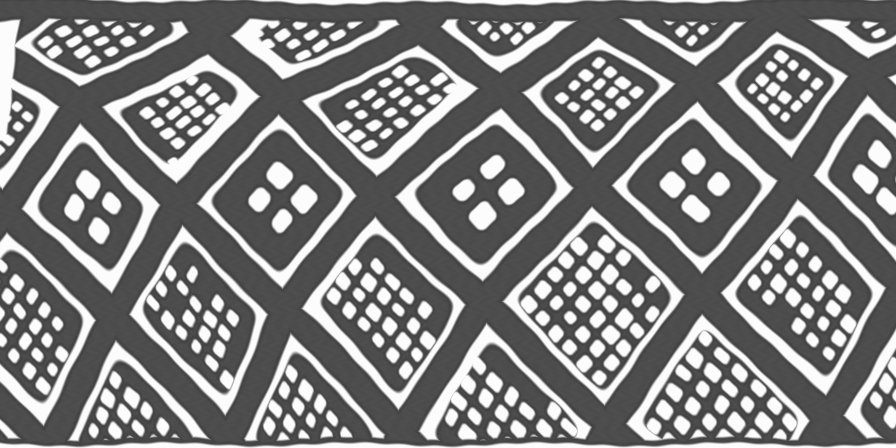
This pattern is drawn by a Shadertoy shader. Its source:

```glsl
const vec3 INK = vec3(0.30);
const vec3 DEEP_INK = vec3(0.25);
const vec3 PAPER = vec3(0.99);
const float BAND = 0.031;   // half width of the dark bands
const float LINE = 0.014;   // thinnest outline

float hash(vec2 p) {
    return fract(sin(dot(p, vec2(127.1, 311.7))) * 4375.54);
}

// Uneven hand movement from layered sines
vec2 wobble(vec2 p) {
    return 0.004 * sin(vec2(17.0 * p.y + 5.0 * p.x, 15.0 * p.x - 4.0 * p.y))
         + 0.0013 * sin(vec2(71.0 * p.y + 33.0 * p.x, 83.0 * p.x - 29.0 * p.y));
}

// Where two bands cross, on a drifting lattice of columns and rows
vec2 crossing(float col, float row) {
    float q = row - 2.0;
    float crest = 1.5 + 1.05 * row - 0.11 * row * row;
    float x = 0.234 + 0.4375 * col - 0.026 + 0.0104 * q + 0.013 * q * q
            + 0.042 * cos(1.45 * (col - crest));
    float y = 0.031 - 0.017 * col + 0.1875 * row + 0.013 * row * row
            + 0.0625 * exp(-4.0 * row * row);
    return vec2(x, y);
}

// Distance to the line a-b, positive on the inner side
float edgeDistance(vec2 p, vec2 a, vec2 b) {
    vec2 e = normalize(b - a);
    return dot(p - a, vec2(-e.y, e.x));
}

vec4 edgeDistances(vec2 p, vec2 top, vec2 right, vec2 bottom, vec2 left) {
    return vec4(edgeDistance(p, top, right), edgeDistance(p, right, bottom),
                edgeDistance(p, bottom, left), edgeDistance(p, left, top));
}

float least(vec4 d) {
    return min(min(d.x, d.y), min(d.z, d.w));
}

float softLeast(vec4 d, float sharpness) {
    return -log(dot(exp(-sharpness * d), vec4(1.0))) / sharpness;
}

float roundedBox(vec2 p, vec2 size, float radius) {
    vec2 q = abs(p) - size + radius;
    return length(max(q, 0.0)) + min(max(q.x, q.y), 0.0) - radius;
}

// One diamond: an outline around a grid of irregular dots
float diamond(vec2 p, float col, float row) {
    vec2 top = crossing(col, row - 1.0);
    vec2 right = crossing(col + 0.5, row);
    vec2 bottom = crossing(col, row + 1.0);
    vec2 left = crossing(col - 0.5, row);
    vec4 edges = edgeDistances(p, top, right, bottom, left);
    if (least(edges) < 0.0) return 1.0;

    // Outline, with a different weight on each side
    vec2 seed = vec2(col, row) * 3.7;
    vec4 weight = vec4(hash(seed + 1.0), hash(seed + 2.0), hash(seed + 3.0), hash(seed + 4.0));
    weight = LINE + 0.015 * weight * weight * (1.0 + 0.5 * sin(11.0 * p.x + 9.0 * p.y));
    float outline = max(BAND - least(edges), softLeast(edges - BAND - weight, 85.0));

    // Dots, kept whole by testing their centres
    bool large = row == 2.0;
    float count = large ? 4.5 : 8.0;
    float margin = large ? 0.077 : 0.063;
    vec2 center = 0.25 * (top + right + bottom + left);
    mat2 axes = 0.5 * mat2(right - top + bottom - left, left - top + bottom - right);
    vec2 tile = inverse(axes) * (p - center) * count;
    vec2 id = floor(tile);
    vec2 dotCenter = center + axes * (id + 0.5) / count;
    float room = least(edgeDistances(dotCenter, top, right, bottom, left));
    vec2 dotSeed = id + seed * 5.3;
    if (room < margin || hash(dotSeed + 9.0) < 0.03) return outline;
    vec2 chance = vec2(hash(dotSeed), hash(dotSeed + 17.0));
    vec2 size = 0.27 + 0.13 * chance;
    vec2 shift = 0.12 * (chance.yx - 0.5);
    float pitch = sqrt(abs(determinant(axes))) / count;
    float spot = roundedBox(fract(tile) - 0.5 - shift, size, 0.2) * pitch;
    return min(outline, spot);
}

void mainImage(out vec4 fragColor, in vec2 fragCoord) {
    vec2 flat_p = vec2(fragCoord.x, iResolution.y - fragCoord.y) / iResolution.y;
    vec2 p = flat_p + wobble(flat_p);

    // Lattice of diamonds
    float nearCol = floor((p.x - 0.234) / 0.4375);
    float d = 1.0;
    for (int row = 0; row <= 4; row++) {
        for (int k = -1; k <= 2; k++) {
            float stagger = 0.5 * float(row % 2);
            d = min(d, diamond(p, nearCol + float(k) + stagger, float(row)));
        }
    }

    // Left margin wedge, dark borders, and the paper beyond them
    d = min(d, max(p.x - 0.045 + 0.14 * (p.y - 0.06), p.y - 0.31));
    d = max(d, max(0.047 - p.y, p.y - 0.979));
    d = min(d, min(p.y - 0.007 * sin(2.2 * p.x - 0.6), 0.992 - p.y));

    // Ink settles darker beside the cut edges
    float softness = max(0.0035, 0.8 / iResolution.y);
    float grain = 0.008 * sin(190.0 * p.x + 3.0 * sin(140.0 * p.y)) * sin(170.0 * p.y);
    float pooled = smoothstep(0.011, 0.004, d);
    vec3 color = mix(INK, DEEP_INK, 0.7 * pooled) + grain;
    color = mix(PAPER, color, smoothstep(-softness, softness, d));
    fragColor = vec4(color, 1.0);
}
```
